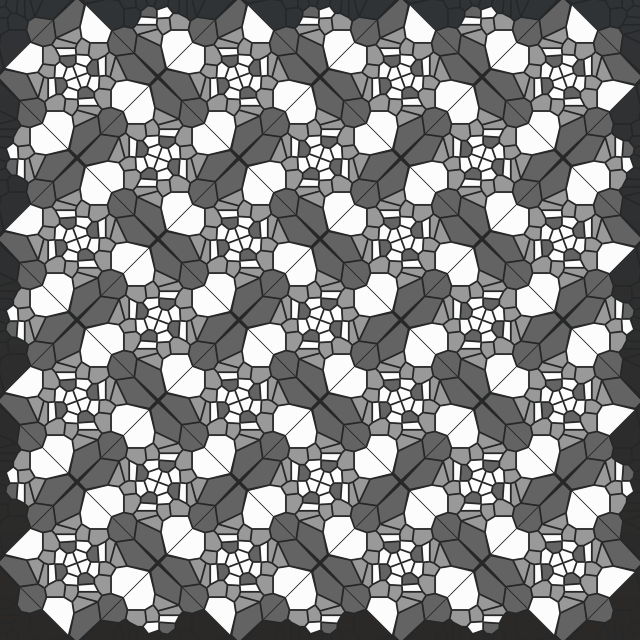
Write a three.js fragment shader that draws this pattern.

```glsl
// Grey mosaic of pinwheel rosettes and two-lobed stars with dark joints.
// The plane folds into mirrored diamonds, each holding a four-fold Voronoi
// diagram; only whole tiles whose seed lies inside a square are kept.
varying vec2 vUv;

// Seed position (xy) and tile grey (z) for one quarter of a rosette.
vec3 tileSeed(int i) {
  vec3 s = vec3(-5.0, 11.0, 0.99);               // hub
  if (i == 1) s = vec3(-12.0, 31.0, 0.99);       // spoke
  else if (i == 2) s = vec3(16.0, 31.0, 0.39);   // dark cap
  else if (i == 3) s = vec3(17.0, 45.0, 0.99);   // bar
  else if (i == 4) s = vec3(17.0, 58.0, 0.60);   // inner wedge
  else if (i == 5) s = vec3(14.0, 69.0, 0.60);   // outer wedge
  else if (i == 6) s = vec3(23.0, 88.0, 0.39);   // star lobe
  else if (i == 7) s = vec3(57.0, 83.0, 0.39);   // lobe tip
  else if (i == 8) s = vec3(-30.0, 76.0, 0.99);  // broad white band
  else if (i == 9) s = vec3(-13.0, 48.0, 0.60);  // band foot
  else if (i == 10) s = vec3(-30.0, 46.0, 0.60); // band foot side
  return vec3(s.xy / 145.0, s.z);
}

vec2 quarterTurn(vec2 p) {
  return vec2(-p.y, p.x);
}

void main() {
  // Fold into the diamond around the nearest rosette.
  vec2 p = (vUv - 0.5) * 7.9;
  vec2 k = floor(vec2(p.x + p.y, p.x - p.y) * 0.5 + 0.5);
  vec2 centre = vec2(k.x + k.y, k.x - k.y);
  float flip = 1.0 - 2.0 * mod(k.x + k.y, 2.0);
  vec2 local = (p - centre) * vec2(flip, 1.0);

  // Nearest seed.
  vec2 nearest = vec2(0.0);
  float best = 100.0;
  float grey = 0.0;
  bool isLobe = false;
  for (int i = 0; i < 11; i++) {
    vec3 s = tileSeed(i);
    for (int turn = 0; turn < 4; turn++) {
      float d = distance(local, s.xy);
      if (d < best) {
        best = d;
        nearest = s.xy;
        grey = s.z;
        isLobe = i == 6;
      }
      s.xy = quarterTurn(s.xy);
    }
  }

  // Distance to the closest joint between seeds.
  float joint = 10.0;
  for (int i = 0; i < 11; i++) {
    vec2 s = tileSeed(i).xy;
    for (int turn = 0; turn < 4; turn++) {
      vec2 across = s - nearest;
      if (dot(across, across) > 0.00001)
        joint = min(joint, dot(0.5 * (s + nearest) - local, normalize(across)));
      s = quarterTurn(s);
    }
  }

  // Joints thicken toward the stars; mirror seams are thin outside the lobes.
  vec2 a = abs(local);
  float mirror = (1.0 - a.x - a.y) * 0.7071;
  float nearStar = 1.0 - smoothstep(0.0, 0.4, 1.0 - max(a.x, a.y));
  float seamWidth = isLobe ? 0.009 + 0.013 * nearStar : 0.005;
  float edge = min(joint - 0.011 - 0.005 * nearStar, mirror - seamWidth);
  float fill = smoothstep(-0.008, 0.008, edge);

  // Keep whole tiles only, over a softly graded ground.
  vec2 seedPlace = abs(centre + nearest * vec2(flip, 1.0));
  float kept = step(max(seedPlace.x, seedPlace.y), 3.79);
  vec3 ground = mix(vec3(0.165, 0.16, 0.155), vec3(0.19, 0.20, 0.21), vUv.y);
  vec3 tile = mix(vec3(0.15, 0.153, 0.155), vec3(grey), fill);
  vec3 outside = mix(vec3(0.15, 0.153, 0.155), ground, fill);
  gl_FragColor = vec4(mix(outside, tile, kept), 1.0);
}
```
